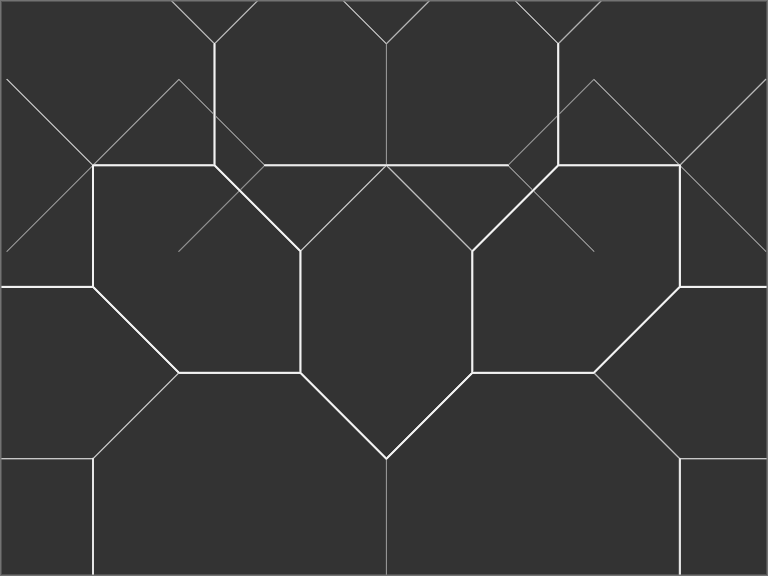
Give the GLSL for this pattern, as a Shadertoy shader.

```glsl
// Mirrored lattice of thin pale strokes, each one edge long, on charcoal in a grey frame.

const float S = 0.70710678; // diagonal step of a unit edge

// Unit stroke from 'start', heading in eighths of a turn; returns its brightness.
float stroke(vec2 p, vec2 start, int heading, float width, float tone, float px) {
    float angle = float(heading) * 0.78539816;
    vec2 dir = vec2(cos(angle), sin(angle));
    vec2 q = p - start;
    float d = length(q - dir * clamp(dot(q, dir), 0.0, 1.0));
    return tone * clamp((0.5 * width - d) / px + 0.5, 0.0, 1.0);
}

void mainImage(out vec4 fragColor, in vec2 fragCoord) {
    float edge = 0.211 * iResolution.y;
    vec2 p = (fragCoord - vec2(0.5031, 0.713) * iResolution.xy) / edge;
    p.x = abs(p.x);
    float px = 1.0 / edge;
    float bold = 0.0193, fine = 0.0133;
    float ink = 0.0;

    // Climbing path from the lower tip: diagonal, upright, diagonal, upright
    vec2 pen = vec2(0.0, -1.0 - 2.0 * S);
    for (int i = 0; i < 4; i++) {
        bool upright = i % 2 == 1;
        ink = max(ink, stroke(p, pen, upright ? 2 : 1, bold, 0.95, px));
        pen += upright ? vec2(0.0, 1.0) : vec2(S);
    }

    // Outer side of the large cell, turning an eighth at each corner
    pen = vec2(S, -1.0 - S);
    for (int i = 0; i < 4; i++) {
        float angle = float(i) * 0.78539816;
        ink = max(ink, stroke(p, pen, i, bold, 0.95, px));
        if (i < 3) pen += vec2(cos(angle), sin(angle));
        if (i == 2) break;
    }
    vec2 corner = vec2(1.0 + 2.0 * S, 0.0);
    ink = max(ink, stroke(p, corner, 4, bold, 0.95, px));
    ink = max(ink, stroke(p, corner - vec2(0.0, 1.0), 0, bold, 0.95, px));

    // Central hub and axis
    ink = max(ink, stroke(p, vec2(0.0), 0, bold, 0.92, px));
    ink = max(ink, stroke(p, vec2(0.0), 7, fine, 0.75, px));
    ink = max(ink, stroke(p, vec2(0.0), 2, fine, 0.58, px));
    ink = max(ink, stroke(p, vec2(0.0, -1.0 - 2.0 * S), 6, fine, 0.58, px));

    // Upper forks
    for (int i = 0; i < 2; i++) {
        vec2 fork = vec2(2.0 * S * float(i), 1.0);
        ink = max(ink, stroke(p, fork, 1, fine, 0.7, px));
        ink = max(ink, stroke(p, fork, 3, fine, 0.7, px));
    }

    // Faint crossing diagonals
    for (int i = 0; i < 2; i++) {
        vec2 joint = vec2(1.0 + 2.0 * S * float(i), 0.0);
        ink = max(ink, stroke(p, joint, 1, fine, i == 0 ? 0.55 : 0.72, px));
        ink = max(ink, stroke(p, joint, 7, fine, 0.55, px));
    }
    ink = max(ink, stroke(p, corner, 3, fine, 0.6, px));

    // Lower outer branches
    vec2 foot = vec2(1.0 + 2.0 * S, -1.0 - 2.0 * S);
    ink = max(ink, stroke(p, foot, 3, fine, 0.75, px));
    ink = max(ink, stroke(p, foot, 0, fine, 0.78, px));
    ink = max(ink, stroke(p, foot, 6, bold, 0.9, px));

    // Grey frame around the canvas
    vec2 inset = min(fragCoord, iResolution.xy - fragCoord);
    float border = min(inset.x, inset.y);
    float frame = clamp(iResolution.y / 384.0 - border + 0.5, 0.0, 1.0);

    float shade = mix(max(0.2, ink), 0.45, frame);
    fragColor = vec4(vec3(shade), 1.0);
}
```
